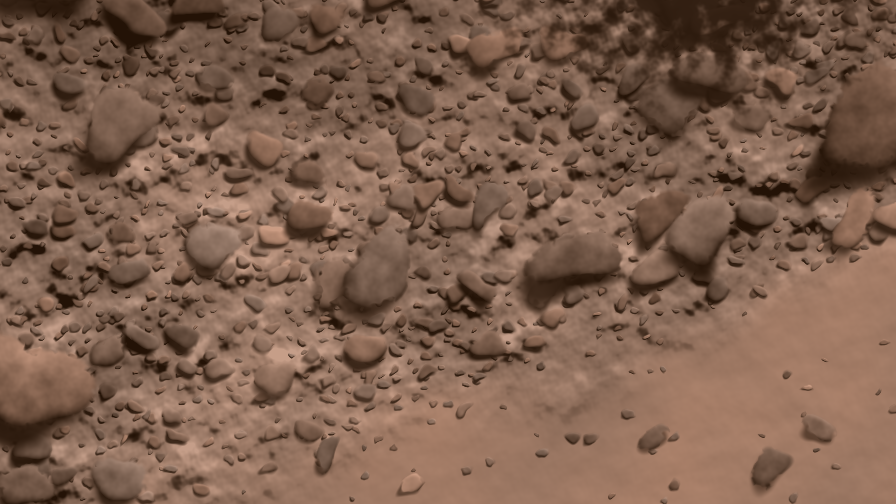
Write a Shadertoy shader that draws this texture.

```glsl
// Stony dry soil in hard sunlight, giving way to smooth sand at lower right.
// Embossed gradient noise forms ledges and lumps of earth; jittered grids of
// shaded, half-buried pebbles are laid over it, from grit up to cobbles.

const vec3 DARK_EARTH = vec3(0.17, 0.10, 0.05);
const vec3 PALE_EARTH = vec3(0.71, 0.575, 0.50);
const vec3 WARM_TINT = vec3(0.035, -0.010, -0.032);
const vec3 SUN = vec3(0.30, 0.72, 0.62);
const vec2 SHADOW_SHIFT = vec2(0.17, 0.34);  // in stone radii, toward the sun
const vec2 SHADE_CENTER = vec2(1.38, 1.04);  // overhanging foliage shade
const int LAYERS = 5;
const float GRIT_CELL = 0.031;
const float CELL_GROWTH = 1.78;
const float STONE_DENSITY = 0.66;
const float CLUSTERING = 1.3;
const float EDGE_SOFTNESS = 0.0046;
const float GROUND_TONE = 0.73;
const float SAND_TONE = 0.80;
const float LUMP_RELIEF = 0.85;
const float CRUMB_RELIEF = 0.50;
const float LEDGE_SHADOW = 0.55;
const float BROAD_CONTRAST = 0.55;

vec3 hash3(vec2 p) {
    vec3 q = fract(p.xyx * vec3(0.1031, 0.1030, 0.0973));
    q += dot(q, q.yxz + 33.33);
    return fract((q.xxy + q.yzz) * q.zyx);
}

vec2 gradientAt(vec2 cell) {
    float a = 6.2832 * hash3(cell + 71.0).x;
    return vec2(cos(a), sin(a));
}

float gradientNoise(vec2 p) {
    vec2 i = floor(p), f = p - i;
    vec2 u = f * f * f * (f * (f * 6.0 - 15.0) + 10.0);
    vec2 e = vec2(1.0, 0.0);
    float low = mix(dot(gradientAt(i), f), dot(gradientAt(i + e), f - e), u.x);
    float high = mix(dot(gradientAt(i + e.yx), f - e.yx),
                     dot(gradientAt(i + 1.0), f - 1.0), u.x);
    return mix(low, high, u.y);
}

float fbm(vec2 p) {
    float sum = 0.0, amp = 0.5;
    for (int i = 0; i < 3; i++) {
        sum += amp * gradientNoise(p);
        p = mat2(1.6, 1.2, -1.2, 1.6) * p + 7.3;
        amp *= 0.52;
    }
    return sum;
}

// 0 on stony ground, 1 on the smooth sand
float sandMask(vec2 p, float wobble) {
    return smoothstep(-0.10, 0.10, 0.36 * (p.x - 0.46) + 0.04 - p.y + wobble);
}

// Rounded, slightly lumpy outline: 1 on the rim, 0 at the middle
float stoneRadius(vec2 q, float phase) {
    vec2 s = pow(abs(q), vec2(2.5));
    float lump = sin(3.0 * atan(q.y, q.x + 1e-5) + phase);
    return pow(s.x + s.y, 0.4) * (1.0 + 0.10 * lump);
}

// Lays one grid of stones over surface = (tone, warmth)
void addStones(inout vec2 surface, vec2 p, float cell, float seed, float grain) {
    vec2 home = floor(p / cell);
    for (int k = 0; k < 9; k++) {
        vec2 id = home + vec2(k % 3 - 1, k / 3 - 1);
        vec3 place = hash3(id + seed);
        vec3 form = hash3(id + seed + 137.0);
        vec3 look = hash3(id + seed + 291.0);
        vec2 center = (id + 0.15 + 0.7 * place.xy) * cell;
        float density = STONE_DENSITY + CLUSTERING * gradientNoise(center * 5.0 + seed);
        if (place.z > density * (1.0 - 0.87 * sandMask(center, 0.03))) continue;

        float size = cell * mix(0.18, 0.40, form.x * form.x);
        float aspect = mix(0.45, 0.85, form.y);
        float angle = 1.9 * (form.z - 0.40);
        mat2 turn = mat2(cos(angle), -sin(angle), sin(angle), cos(angle));
        vec2 axes = size * vec2(1.0, aspect);
        float phase = 6.2832 * look.z;
        float proud = smoothstep(0.0, 0.7, place.z / STONE_DENSITY);  // height above soil

        // Cast shadow
        vec2 away = turn * (p - center + SHADOW_SHIFT * size * mix(0.6, 1.1, proud)) / axes;
        float shadow = 1.0 - smoothstep(0.66, 1.16, stoneRadius(away, phase));
        surface.x *= 1.0 - mix(0.55, 0.93, proud) * shadow;

        // Flat-topped dome, its rim partly covered by crumbs of earth
        vec2 q = turn * (p - center) / axes;
        float r = stoneRadius(q, phase);
        float soft = min(EDGE_SOFTNESS / size + 0.03, 0.5);
        float buried = 1.6 * (1.0 - 0.7 * proud) * max(grain, 0.0);
        float cover = 1.0 - smoothstep(1.0 - soft, 1.0 + soft, r + buried);
        vec2 slope = (q * vec2(aspect, 1.0)) * turn * min(r * r, 1.2);
        vec3 normal = normalize(vec3(slope, 0.5 + sqrt(max(1.0 - r * r, 0.0))));
        float lit = max(dot(normal, SUN), 0.0);
        float albedo = mix(0.68, 1.04, look.x) + 0.28 * step(0.92, look.y);
        float tone = albedo * (0.08 + 0.94 * lit) + 0.35 * grain;
        surface = mix(surface, vec2(tone, 1.3 * look.y - 0.35), cover);
    }
}

void mainImage(out vec4 fragColor, in vec2 fragCoord) {
    vec2 p = fragCoord / iResolution.y;

    // Lumps and crumbs of earth, embossed toward the sun
    float broad = fbm(p * 2.6 + 5.0);
    vec2 lumpAt = mat2(0.92, -0.38, 0.38, 0.92) * p * vec2(9.0, 11.0) + 20.0;
    float lumps = fbm(lumpAt);
    float crumbs = fbm(p * 26.0);
    float lumpSlope = lumps - fbm(lumpAt + SUN.xy * 0.28);
    float crumbSlope = crumbs - fbm(p * 26.0 + SUN.xy * 0.28);
    float sand = sandMask(p, 0.18 * broad);
    float stony = 1.0 - sand;
    float relief = LUMP_RELIEF * lumpSlope + CRUMB_RELIEF * crumbSlope;
    float tone = mix(GROUND_TONE, SAND_TONE, sand) + relief * mix(1.0, 0.15, sand);

    // Shadowed undersides of ledges, and pale dusty patches
    tone -= LEDGE_SHADOW * stony * smoothstep(0.09, 0.25, -lumpSlope - 0.25 * crumbSlope);
    tone += 0.20 * stony * smoothstep(0.10, 0.35, lumps + 0.4 * crumbs);
    vec2 surface = vec2(tone, mix(0.15, 0.75, sand) + 0.8 * broad);

    // Stones, finest first
    float cell = GRIT_CELL;
    for (int i = 0; i < LAYERS; i++) {
        vec2 q = p / cell * 2.3;
        vec2 warp = vec2(gradientNoise(q), gradientNoise(q + 40.0));
        addStones(surface, p + 0.12 * cell * warp, cell, 17.0 * float(i + 1), crumbs);
        cell *= CELL_GROWTH;
    }

    // Broad drifts of light, and ragged foliage shade at the top edge
    surface.x += BROAD_CONTRAST * broad * mix(1.0, 0.35, sand);
    surface.x *= 1.0 - 0.18 * smoothstep(0.45, 1.0, p.y);
    vec2 toShade = (p - SHADE_CENTER) * vec2(0.70, 1.15);
    float shade = 1.0 - smoothstep(0.08, 0.28, length(toShade) + 0.30 * crumbs + 0.2 * lumps);
    surface.x *= 1.0 - 0.9 * shade;

    float light = clamp(surface.x, -0.06, 1.10);
    vec3 color = mix(DARK_EARTH, PALE_EARTH, light);
    color += WARM_TINT * surface.y * clamp(light, 0.0, 1.0);
    fragColor = vec4(clamp(color, 0.0, 1.0), 1.0);
}
```
